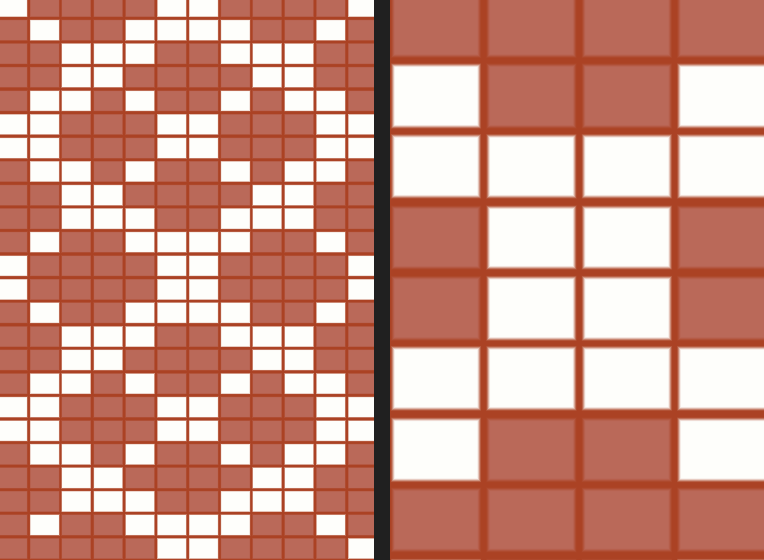
Left: the whole. Right: its middle third, enlarged.
Give the GLSL for this pattern, as a Shadertoy shader.

```glsl
// Woven-chart lattice: a grid of clay and white cells ruled in rust.
// White cells follow crossing diagonals inside a mirrored 12 by 12 block;
// soft-edged rules of slightly uneven width are drawn over the cells.

const vec3 CLAY  = vec3(0.73, 0.41, 0.35);
const vec3 WHITE = vec3(0.995, 0.995, 0.985);
const vec3 RUST  = vec3(0.67, 0.26, 0.14);

const vec2  PITCH      = vec2(0.08506, 0.04208); // cell size, share of canvas
const vec2  FIRST_RULE = vec2(0.0766, 0.0328);   // first rule from top left
const vec2  HALF_RULE  = vec2(0.0026, 0.0029);   // share of canvas height
const float SOFTNESS   = 0.0015;                 // blur of the rule edges
const float UNEVEN     = 0.0003;                 // spread of rule widths
const float BLOCK      = 12.0;                   // cells per repeat
const float LAST_ROW   = 23.0;

float hash(float n) {
    return fract(sin(n * 12.99 + 4.1) * 4375.85);
}

// Folds a cell index into one half of its mirrored block: 0 to 5.
vec2 foldBlock(vec2 cell) {
    vec2 k = mod(cell, BLOCK);
    return min(k, BLOCK - 1.0 - k);
}

// One rising diagonal and a falling one two cells thick.
bool isWhite(vec2 cell) {
    vec2 k = foldBlock(cell);
    float total = k.x + k.y;
    bool diagonal = abs(k.x - k.y) < 0.5;
    bool crossing = abs(total - 5.5) < 0.6;
    bool filledCorner = cell.x < 0.5 && cell.y > LAST_ROW - 0.5;
    return (diagonal || crossing) && !filledCorner;
}

// Coverage of the nearest rule along one axis.
float rule(float dist, float halfWidth, float id, float blur) {
    float w = halfWidth + UNEVEN * (2.0 * hash(id) - 1.0);
    return 1.0 - smoothstep(w - blur, w + blur, dist);
}

void mainImage(out vec4 fragColor, in vec2 fragCoord) {
    vec2 uv = fragCoord / iResolution.xy;
    uv.y = 1.0 - uv.y;

    // Cell index, counted from the top left
    vec2 grid = (uv - FIRST_RULE) / PITCH + 1.0;
    vec2 cell = floor(grid);
    vec3 color = isWhite(cell) ? WHITE : CLAY;

    // Rules, measured in canvas heights
    vec2 nearest = floor(grid + 0.5);
    vec2 dist = abs(grid - nearest) * PITCH * iResolution.xy / iResolution.y;
    float blur = max(SOFTNESS, 0.7 / iResolution.y);
    float across = rule(dist.x, HALF_RULE.x, nearest.x, blur);
    float down = rule(dist.y, HALF_RULE.y, nearest.y + 40.0, blur);
    color = mix(color, RUST, max(across, down));

    fragColor = vec4(color, 1.0);
}
```
